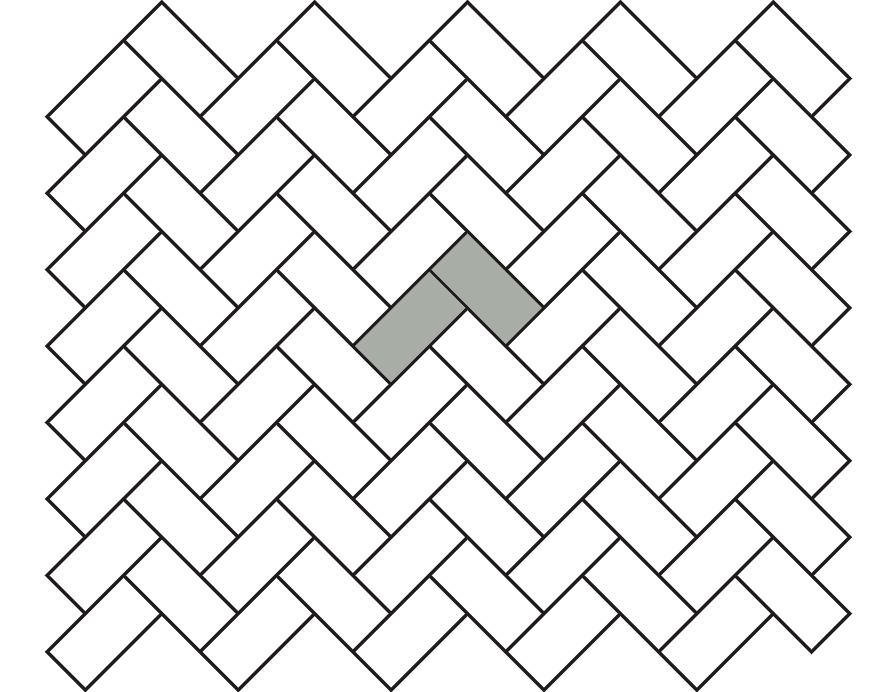
A Shadertoy shader for this pattern:

```glsl
const float UNITS_ACROSS = 23.443;            // canvas width in half brick steps
const vec2 PATTERN_ORIGIN = vec2(1.233, 0.055);
const vec2 PAIR_STEP = vec2(4.0, 2.0);
const vec2 PAIR_COUNT = vec2(5.0, 8.0);
const vec2 ACCENT_PAIR = vec2(2.0, 3.0);
const vec2 BRICK_HALF = vec2(1.41421, 0.70711);
const float LINE_HALF = 0.046;
const float ACCENT_INSET = 0.038;

const vec3 PAPER = vec3(1.0);
const vec3 INK = vec3(0.12, 0.105, 0.11);
const vec3 ACCENT = vec3(0.66, 0.68, 0.65);

// Rotates by 45 degrees onto the brick axes
vec2 toDiagonal(vec2 p) {
    return vec2(p.x + p.y, p.x - p.y) * 0.70711;
}

// Signed box distance with mitred corners
float boxDistance(vec2 p, vec2 halfSize) {
    vec2 d = abs(p) - halfSize;
    return max(d.x, d.y);
}

float coverage(float distance, float pixel) {
    return 1.0 - smoothstep(-0.6 * pixel, 0.6 * pixel, distance);
}

// x: distance to the nearest outline, y: signed distance to the accent brick
vec2 brickSet(vec2 p, vec2 firstCentre, vec2 halfSize) {
    vec2 nearest = vec2(1e3);
    vec2 cell = round((p - firstCentre) / PAIR_STEP);
    for (int k = -1; k <= 1; k++) {
        vec2 id = clamp(cell + vec2(0.0, float(k)), vec2(0.0), PAIR_COUNT - 1.0);
        float d = boxDistance(toDiagonal(p - firstCentre - id * PAIR_STEP), halfSize);
        nearest.x = min(nearest.x, abs(d));
        if (id == ACCENT_PAIR) nearest.y = min(nearest.y, d);
    }
    return nearest;
}

void mainImage(out vec4 fragColor, in vec2 fragCoord) {
    float pixel = UNITS_ACROSS / iResolution.x;
    vec2 p = vec2(fragCoord.x, iResolution.y - fragCoord.y) * pixel - PATTERN_ORIGIN;

    // Each pair joins a rising and a falling brick
    vec2 rising = brickSet(p, vec2(1.5, 2.5), BRICK_HALF.yx);
    vec2 falling = brickSet(p, vec2(3.5, 1.5), BRICK_HALF);
    vec2 d = min(rising, falling);

    // Outlines, then the accent fill inside its slimmer border
    vec3 colour = mix(PAPER, INK, coverage(d.x - LINE_HALF, pixel));
    colour = mix(colour, ACCENT, coverage(d.y + ACCENT_INSET, pixel));
    fragColor = vec4(colour, 1.0);
}
```
